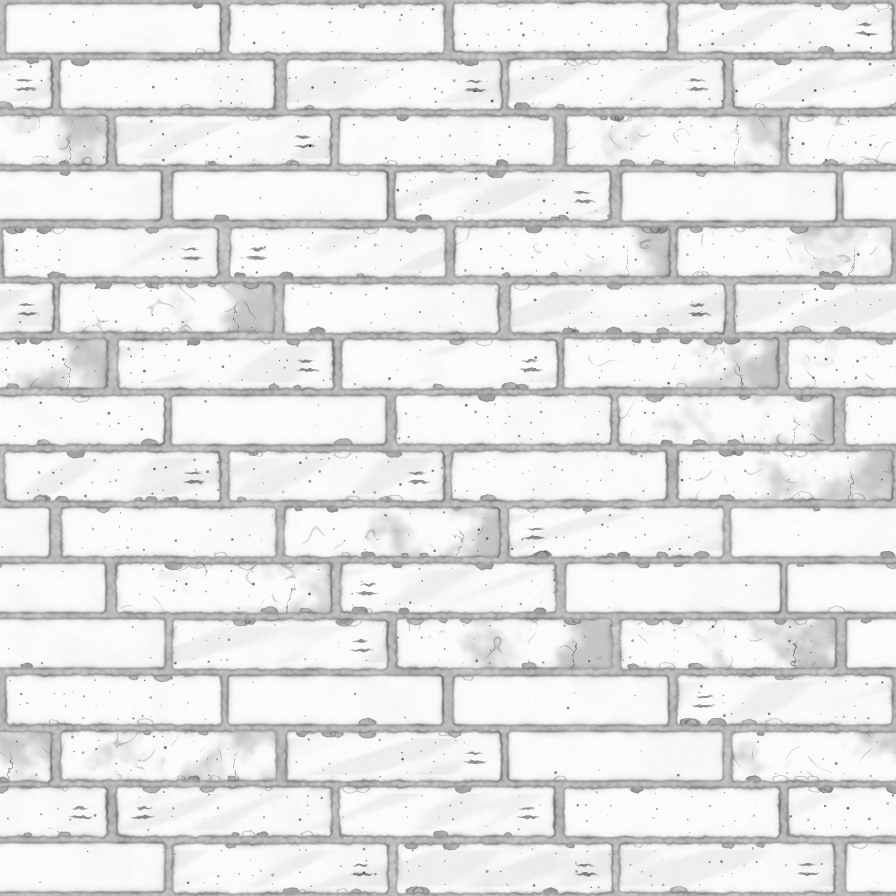
Write a Shadertoy shader that draws this texture map.

```glsl
// A whitewashed brick wall: 16 courses of 4 long bricks, each course stepped by a quarter brick.
// Rounded boxes roughened by gradient noise sit in grey mortar; a hash per brick
// picks its wear: specks, edge chips, dashes, cloudy stains and cracks.

const float COURSES = 16.0;
const float BRICKS = 4.0;
const float BRICK_LENGTH = COURSES / BRICKS;   // one unit is the height of a course
const vec2 HALF_SIZE = vec2(1.907, 0.428);
const float CORNER = 0.06;

vec2 hash2(vec2 p) {
    vec3 q = fract(p.xyx * vec3(0.1031, 0.1030, 0.0973));
    q += dot(q, q.yzx + 33.33);
    return fract((q.xx + q.yz) * q.zy);
}

float cornerSlope(vec2 cell, vec2 offset, float period) {
    float angle = 6.2832 * hash2(mod(cell, period) + 7.0).x;
    return dot(vec2(cos(angle), sin(angle)), offset);
}

// Gradient noise that wraps at the canvas edges; freq is a whole number.
float noise(vec2 p, float freq) {
    p *= freq;
    float period = COURSES * freq;
    vec2 i = floor(p), f = fract(p), e = vec2(1.0, 0.0);
    vec2 u = f * f * f * (f * (f * 6.0 - 15.0) + 10.0);
    float low = mix(cornerSlope(i, f, period), cornerSlope(i + e, f - e, period), u.x);
    float high = mix(cornerSlope(i + e.yx, f - e.yx, period),
                     cornerSlope(i + 1.0, f - 1.0, period), u.x);
    return mix(low, high, u.y);
}

float fbm(vec2 p) {
    return noise(p, 1.0) + 0.5 * noise(p, 2.0) + 0.25 * noise(p, 5.0);
}

float roundBox(vec2 p, vec2 halfSize, float radius) {
    vec2 q = abs(p) - halfSize + radius;
    return length(max(q, 0.0)) + min(max(q.x, q.y), 0.0) - radius;
}

float ellipse(vec2 p, vec2 radii) {
    return (length(p / radii) - 1.0) * min(radii.x, radii.y);
}

float fill(float d, float soft) {
    return 1.0 - smoothstep(-soft, soft, d);
}

// One random dot per grid cell, kept with the given probability.
float specks(vec2 p, float density, vec2 seed, float soft) {
    vec2 g = p * 5.0, cell = floor(g);
    vec2 place = hash2(cell + seed * 13.7), look = hash2(cell + seed * 5.3 + 71.0);
    float d = length(fract(g) - 0.2 - 0.6 * place) / 5.0 - mix(0.008, 0.026, look.y * look.y);
    return fill(d, soft) * step(look.x, density) * mix(0.25, 0.75, place.x);
}

// Half-moon chips along the long edges: x is the dark body, y the thin rim.
vec2 edgeChips(vec2 p, vec2 seed, float amount, float soft) {
    vec2 chips = vec2(0.0);
    for (int i = 0; i < 8; i++) {
        vec2 place = hash2(seed * 9.1 + float(i) * 3.7);
        vec2 look = hash2(seed * 4.3 + float(i) * 6.1 + 40.0);
        float side = place.y < 0.5 ? -1.0 : 1.0;
        vec2 center = vec2(mix(-1.75, 1.75, place.x), side * (HALF_SIZE.y - 0.015));
        float d = ellipse(p - center, mix(vec2(0.05, 0.035), vec2(0.16, 0.09), look.x));
        float shown = step(look.y, amount);
        chips.x = max(chips.x, shown * fill(d, soft) * step(0.3, fract(look.x * 7.0)));
        chips.y = max(chips.y, shown * fill(abs(d) - 0.008, soft));
    }
    return chips;
}

// Two short worn dashes near one end of the brick.
float dashes(vec2 p, float soft) {
    float d = min(ellipse(p - vec2(1.43, -0.06), vec2(0.12, 0.022)),
                  ellipse(p - vec2(1.46, 0.10), vec2(0.17, 0.028)));
    return fill(d, soft);
}

void mainImage(out vec4 fragColor, in vec2 fragCoord) {
    vec2 uv = fragCoord / iResolution.xy;
    vec2 wall = vec2(uv.x, 1.0 - uv.y) * COURSES;
    float soft = 0.7 * COURSES / min(iResolution.x, iResolution.y);

    // Brick cell and its own random values
    float course = floor(wall.y);
    float along = wall.x / BRICK_LENGTH - 0.25 * mod(course, 4.0);
    vec2 id = vec2(mod(floor(along), BRICKS), course) + 1.0;
    vec2 kind = hash2(id * 3.1), jitter = hash2(id * 7.7 + 20.0) - 0.5;
    vec2 p = vec2((fract(along) - 0.5) * BRICK_LENGTH, fract(wall.y) - 0.5);
    p -= jitter * vec2(0.07, 0.025);
    float chipped = step(0.40, kind.x) * step(kind.x, 0.74);
    float cloudy = step(0.74, kind.x);
    float clean = step(kind.x, 0.22);

    // Brick outline
    float broad = noise(wall, 3.0), fine = noise(wall, 11.0), cloud = fbm(wall);
    float rough = mix(1.0, 0.4, clean);
    float d = roundBox(p, HALF_SIZE, CORNER) + rough * (0.025 * broad + 0.024 * fine);

    // Mortar with dark contact lines
    float mortar = 0.735 + 0.10 * cloud + 0.07 * fine;
    float contact = exp(-pow((d - 0.012) / 0.03, 2.0));
    float rightShade = smoothstep(1.8, 1.92, p.x) * step(0.3, kind.y);
    mortar -= contact * (0.11 + 0.22 * max(broad + 0.1, 0.0) + 0.10 * rightShade);

    // Brick face: soft rim, stains and faint diagonal streaks
    float face = 0.985 + 0.012 * fine;
    face -= 0.16 * exp(min(d, 0.0) / 0.035) * (0.7 + broad);
    float stain = smoothstep(-0.15, 0.65, cloud + 0.22 * p.x - 0.1);
    face -= stain * mix(0.015, 0.21, cloudy);
    float streak = noise(vec2(wall.x + 2.0 * wall.y, wall.y), 1.0);
    face -= 0.05 * chipped * smoothstep(0.0, 0.3, streak) * smoothstep(0.35, 0.3, abs(p.y));

    // Specks, dashes, curls and cracks
    face -= specks(p + 8.0, mix(0.26, 0.06, clean), id, soft) * 0.75;
    vec2 mirrored = vec2(p.x * (kind.y < 0.35 ? -1.0 : 1.0), p.y);
    face -= 0.42 * chipped * dashes(mirrored + 0.04 * fine, soft);
    float curl = fill(abs(noise(wall, 2.0) - 0.12) * 0.4 - 0.006, soft);
    face -= 0.22 * cloudy * curl * smoothstep(0.05, 0.3, broad);
    float crackPath = p.x - 1.2 - 0.22 * broad - 0.08 * fine;
    face -= 0.36 * cloudy * fill(abs(crackPath) - 0.008, soft) * smoothstep(-0.15, 0.05, p.y);

    // Chips break the long edges
    vec2 chips = edgeChips(p + 0.025 * fine, id, mix(0.2, 0.75, max(chipped, cloudy)), soft);
    face = mix(face, 0.60 + 0.25 * broad, 0.8 * chips.x);
    face -= 0.20 * chips.y;

    float shade = mix(mortar, face, fill(d, max(soft, 0.028)));
    fragColor = vec4(vec3(clamp(shade, 0.0, 1.0)), 1.0);
}
```
